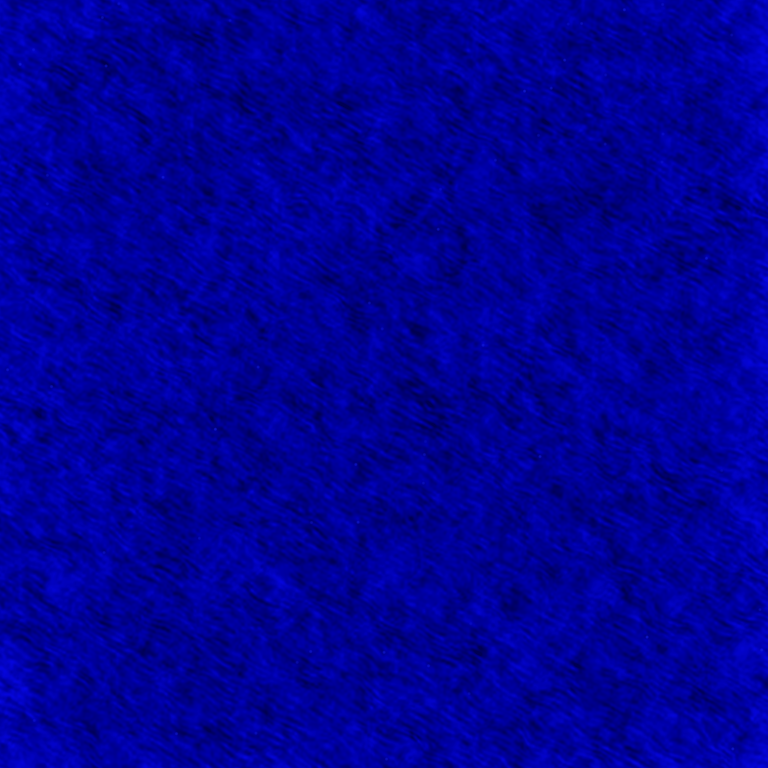
A three.js fragment shader for this texture:

```glsl
// Deep blue felted cloth: short slanted dashes and a fine twill, crossed by
// steeper streaks and a faint upright nap, over soft mottling with dark pits.
// Each layer is centred value noise, stretched along its own direction.

varying vec2 vUv;

const float BASE_BLUE = 0.590;      // mean blue level of the cloth
const float DASH_ANGLE = -0.52;     // short dashes fall gently to the right
const float STREAK_ANGLE = -0.88;   // longer streaks fall more steeply
const float CROSS_ANGLE = 0.95;     // weak hatch rising to the right
const float TWILL_COUNT = 118.0;    // ribs across the canvas
const float TWILL_DEPTH = 0.040;
const vec2 DASH_SCALE = vec2(92.0, 175.0);
const float DASH_DEPTH = 0.20;
const vec2 STREAK_SCALE = vec2(24.0, 105.0);
const float STREAK_DEPTH = 0.12;
const vec2 CROSS_SCALE = vec2(42.0, 115.0);
const float CROSS_DEPTH = 0.09;
const vec2 NAP_SCALE = vec2(105.0, 20.0);
const float NAP_DEPTH = 0.08;
const float MOTTLE_DEPTH = 0.12;
const float CLOUD_DEPTH = 0.07;
const float GRAIN_SCALE = 215.0;
const float GRAIN_DEPTH = 0.13;
const float SPECK_CELLS = 55.0;
const float SPECK_SHARE = 0.018;
const vec3 SPECK_COLOR = vec3(0.08, 0.12, 0.88);

float hash(vec2 p) {
  return fract(sin(dot(p, vec2(127.1, 311.7))) * 43758.5453);
}

// Value noise centred on zero, from -0.5 to 0.5
float noise(vec2 p) {
  vec2 cell = floor(p);
  vec2 f = fract(p);
  f = f * f * (3.0 - 2.0 * f);
  float low = mix(hash(cell), hash(cell + vec2(1.0, 0.0)), f.x);
  float high = mix(hash(cell + vec2(0.0, 1.0)), hash(cell + vec2(1.0, 1.0)), f.x);
  return mix(low, high, f.y) - 0.5;
}

vec2 rotate(vec2 p, float angle) {
  float c = cos(angle);
  float s = sin(angle);
  return vec2(c * p.x + s * p.y, c * p.y - s * p.x);
}

// Soft light along the four borders, uneven along their length
float borderGlow(vec2 uv) {
  float uneven = 1.0 + 1.1 * noise(uv * 9.0 + 31.0);
  float glow = 0.10 * exp(-(1.0 - uv.x) / 0.04);
  glow += 0.075 * exp(-uv.x / 0.05);
  glow += 0.045 * exp(-uv.y / 0.05);
  glow += 0.015 * exp(-(1.0 - uv.y) / 0.04);
  return glow * uneven;
}

// Small round lint specks, one possible per cell
float specks(vec2 uv) {
  vec2 p = uv * SPECK_CELLS;
  vec2 cell = floor(p);
  vec2 center = 0.25 + 0.5 * vec2(hash(cell + 3.7), hash(cell + 8.3));
  float present = step(hash(cell + 17.1), SPECK_SHARE);
  float strength = 0.25 + 0.45 * hash(cell + 23.9);
  return present * strength * (1.0 - smoothstep(0.03, 0.16, length(fract(p) - center)));
}

void main() {
  // A gentle warp keeps the threads from running dead straight
  vec2 warp = vec2(noise(vUv * 30.0 + 5.0), noise(vUv * 30.0 + 47.0)) * 0.008;
  vec2 cloth = vUv + warp;
  vec2 dashSpace = rotate(cloth, DASH_ANGLE) + 2.0;
  vec2 streakSpace = rotate(cloth, STREAK_ANGLE) + 5.0;
  vec2 crossSpace = rotate(cloth, CROSS_ANGLE) + 8.0;

  // Soft mottling, slightly taller than wide
  float mottle = noise(cloth * vec2(58.0, 44.0) + 11.0);
  float clump = noise(rotate(cloth, 0.5) * vec2(32.0, 24.0) + 71.0);
  float cloud = noise(vUv * vec2(9.0, 7.0) + 90.0);

  // Twill and dashes stand out more where the nap is thin and dark
  float thin = clamp(1.0 - 0.9 * (mottle + clump), 0.5, 1.7);
  float phase = 6.2832 * dashSpace.y * TWILL_COUNT + 4.0 * noise(dashSpace * 55.0);
  float twill = sin(phase) * (0.7 + noise(dashSpace * 80.0 + 13.0));
  float dash = noise(dashSpace * DASH_SCALE);

  // Layers that cross the dashes
  float streak = noise(streakSpace * STREAK_SCALE + 19.0);
  float crossing = noise(crossSpace * CROSS_SCALE + 37.0);
  float nap = noise(cloth * NAP_SCALE + 53.0);
  float grain = noise(cloth * GRAIN_SCALE + 7.0);

  float blue = BASE_BLUE + borderGlow(vUv);
  blue += MOTTLE_DEPTH * mottle + CLOUD_DEPTH * (clump + 0.6 * cloud);
  blue += thin * (TWILL_DEPTH * twill + DASH_DEPTH * dash);
  blue += STREAK_DEPTH * streak + CROSS_DEPTH * crossing;
  blue += NAP_DEPTH * nap + GRAIN_DEPTH * grain;

  // Only the brightest nap picks up a trace of red and green
  float sheen = 0.10 * max(blue - 0.66, 0.0);
  vec3 color = vec3(sheen, sheen, clamp(blue, 0.32, 0.88));
  color = mix(color, SPECK_COLOR, specks(vUv));
  gl_FragColor = vec4(color, 1.0);
}
```
